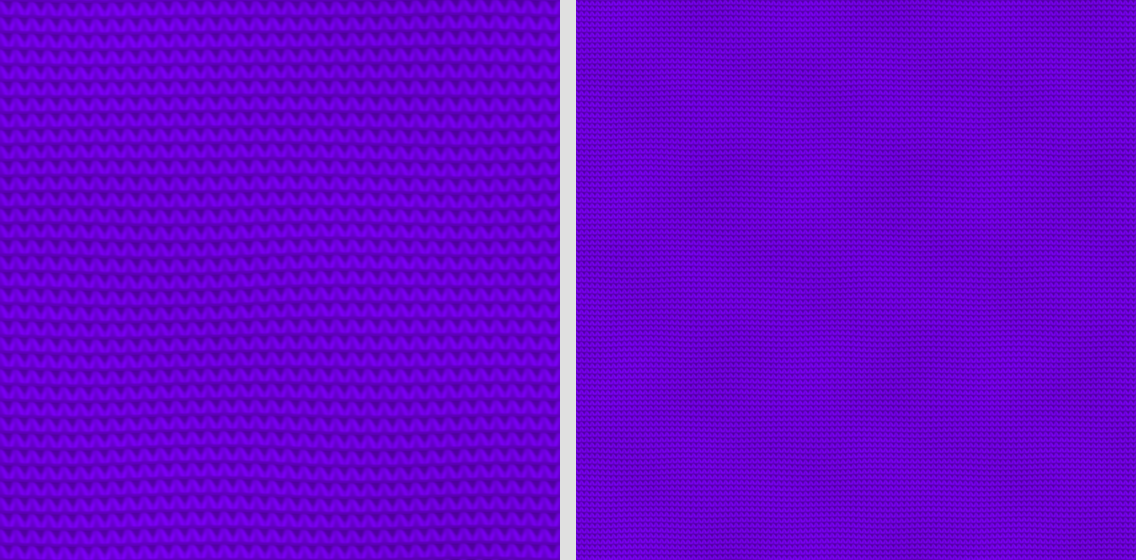
Left: one tile. Right: repeated 3 by 3.
Reproduce this texture procedurally as a Shadertoy shader.

```glsl
// Violet knitted fabric: soft paired stitches in gently wavy rows, tiling seamlessly.

const vec2  REPEATS      = vec2(35.0, 35.0);   // stitches across and down
const vec3  YARN_COLOR   = vec3(0.5, 0.0, 1.0);
const float SHADE_LOW    = 0.64;               // brightness in the deepest hollows
const float SHADE_RANGE  = 0.30;               // added up to the loop crests
const float BODY_HEIGHT  = 0.42;               // relief between the loops
const float CREASE_HEIGHT = 0.28;              // relief where rows meet
const float NOTCH_DEPTH  = 0.44;
const float LONG_WIDTH   = 0.20;               // loop widths, in stitches
const float SHORT_WIDTH  = 0.17;
const float LONG_LEAN    = -0.42;              // sideways shift per stitch height
const float SHORT_LEAN   = 0.30;
const float NOTCH_LEAN   = -0.22;
const float WARP_PERIOD  = 3.0;
const vec2  WARP_AMOUNT  = vec2(0.002, 0.009); // in canvas units
const float TONE_PERIOD  = 2.0;
const float TONE_AMOUNT  = 0.06;
const float STITCH_VARIATION = 0.025;

float hash(vec2 p) {
    vec3 q = fract(vec3(p.xyx) * 0.1031);
    q += dot(q, q.yzx + 33.33);
    return fract((q.x + q.y) * q.z);
}

// Dot of the lattice gradient, wrapped at the period, with the offset
float gradientDot(vec2 cell, vec2 offset, vec2 period, float seed) {
    float angle = 6.28318 * hash(mod(cell, period) + seed);
    return dot(vec2(cos(angle), sin(angle)), offset);
}

// Gradient noise that repeats after a whole number of cells
float tilingNoise(vec2 p, vec2 period, float seed) {
    vec2 i = floor(p);
    vec2 f = p - i;
    vec2 u = f * f * f * (f * (f * 6.0 - 15.0) + 10.0);
    vec2 e = vec2(1.0, 0.0);
    float bottom = mix(gradientDot(i, f, period, seed),
                       gradientDot(i + e.xy, f - e.xy, period, seed), u.x);
    float top = mix(gradientDot(i + e.yx, f - e.yx, period, seed),
                    gradientDot(i + e.xx, f - e.xx, period, seed), u.x);
    return mix(bottom, top, u.y);
}

// Sideways distance to a leaning axis, continuous across the sides of the stitch
float axisDistance(vec2 p, float center, float lean) {
    float d = p.x - center - lean * (p.y - 0.4);
    return d - round(d);
}

float ridge(float d, float width) {
    return exp(-d * d / (width * width));
}

// Two leaning loops that meet at the top, with a dark wedge between them
float stitchHeight(vec2 p) {
    float longLoop = ridge(axisDistance(p, 0.3, LONG_LEAN), LONG_WIDTH)
                   * (1.0 - 0.6 * smoothstep(0.55, 1.0, p.y));
    float shortLoop = ridge(axisDistance(p, 0.78, SHORT_LEAN), SHORT_WIDTH)
                    * (1.0 - 0.8 * smoothstep(0.35, 0.95, p.y));
    float loops = 1.0 - (1.0 - longLoop) * (1.0 - shortLoop);

    float halfWidth = 0.5 * (p.y - 0.32);
    float notch = 1.0 - smoothstep(halfWidth - 0.14, halfWidth + 0.14,
                                   abs(axisDistance(p, 0.57, NOTCH_LEAN)));
    notch *= smoothstep(0.3, 0.6, p.y) * (1.0 - smoothstep(0.86, 1.0, p.y));

    float inside = smoothstep(0.0, 0.2, p.y) * (1.0 - smoothstep(0.8, 1.0, p.y));
    float body = BODY_HEIGHT + (1.0 - BODY_HEIGHT) * loops;
    return mix(CREASE_HEIGHT, body, inside) - NOTCH_DEPTH * notch;
}

void mainImage(out vec4 fragColor, in vec2 fragCoord) {
    vec2 uv = fragCoord / iResolution.xy;

    // Slow bending of the rows and columns
    vec2 warp = vec2(tilingNoise(uv * WARP_PERIOD, vec2(WARP_PERIOD), 11.0),
                     tilingNoise(uv * WARP_PERIOD, vec2(WARP_PERIOD), 47.0));
    vec2 grid = (uv + warp * WARP_AMOUNT) * REPEATS;

    // Stitch relief
    float shade = SHADE_LOW + SHADE_RANGE * stitchHeight(fract(grid));

    // Broad tone drift and slight unevenness of the yarn
    shade += TONE_AMOUNT * tilingNoise(uv * TONE_PERIOD, vec2(TONE_PERIOD), 5.0);
    shade += STITCH_VARIATION * tilingNoise(grid, REPEATS, 83.0);

    fragColor = vec4(YARN_COLOR * shade, 1.0);
}
```
